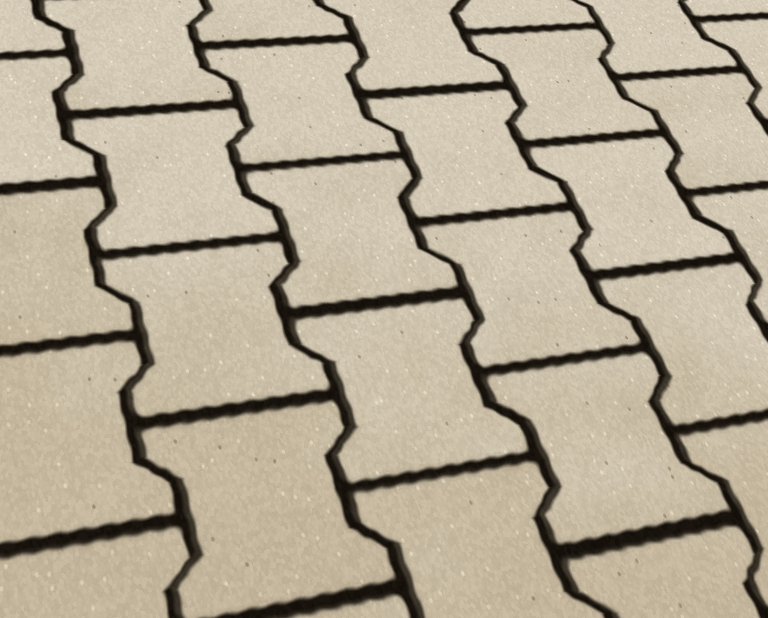
A Shadertoy shader for this pattern:

```glsl
// Interlocking bone-shaped concrete pavers seen in perspective.
// A homography maps the canvas to the paving plane, where staggered columns
// of blocks are distance functions; cellular noise gives the stone its grain.

float hash(vec2 p) {
    p = fract(p * vec2(0.1031, 0.1137));
    p += dot(p, p.yx + 33.33);
    return fract((p.x + p.y) * p.x * 91.7);
}

// Distance to the nearest scattered feature point, with its random value
vec2 cellular(vec2 p) {
    vec2 cell = floor(p);
    vec2 nearest = vec2(9.0, 0.0);
    for (int y = -1; y <= 1; y++)
    for (int x = -1; x <= 1; x++) {
        vec2 c = cell + vec2(x, y);
        vec2 feature = c + vec2(hash(c + 17.0), hash(c + 71.0));
        float d = length(feature - p);
        if (d < nearest.x) nearest = vec2(d, hash(c + 131.0));
    }
    return nearest;
}

float mottling(vec2 p) {
    float sum = 0.0, gain = 0.5;
    for (int i = 0; i < 4; i++) {
        sum += gain * sin(p.x + 1.7 * sin(p.y)) * sin(p.y * 1.2 + sin(p.x * 0.8));
        p = mat2(1.6, 1.2, -1.2, 1.6) * p + 2.3;
        gain *= 0.55;
    }
    return sum;
}

float smoothMax(float a, float b, float k) {
    float h = max(k - abs(a - b), 0.0) / k;
    return max(a, b) + h * h * k * 0.25;
}

// Signed distance to a block with wide ends and a narrow waist
float blockDistance(vec2 p) {
    p = abs(p);
    float flare = clamp((p.y - 0.25) / 0.065, -1.0, 1.0);
    float slanted = 1.0 - smoothstep(0.05, 0.09, abs(p.y - 0.25));
    float side = (p.x - 0.463 - 0.078 * flare) * mix(1.37, 0.85, slanted);
    return smoothMax(side, p.y - 0.466, 0.045);
}

// Distance to the closest block (x) and that block's identity (yz)
vec3 paving(vec2 p) {
    vec3 best = vec3(9.0, 0.0, 0.0);
    for (int i = 0; i < 2; i++) {
        float column = floor(p.x) + float(i);
        float row = p.y + 0.5 * mod(column, 2.0);
        vec2 id = vec2(column, floor(row));
        vec2 jitter = (vec2(hash(id + 40.0), hash(id + 60.0)) - 0.5) * 0.014;
        float d = blockDistance(vec2(p.x - column, fract(row) - 0.5) + jitter);
        if (d < best.x) best = vec3(d, id);
    }
    return best;
}

void mainImage(out vec4 fragColor, in vec2 fragCoord) {
    vec2 canvas = vec2(fragCoord.x, iResolution.y - fragCoord.y) / iResolution.y;

    // Perspective: columns are the across axis, the down axis and the origin
    mat3 planeToCanvas = mat3(0.2379, -0.0092, 0.037,
                              0.0350, 0.1736, -0.076,
                              0.1942, -0.0097, 1.0);
    vec3 projected = inverse(planeToCanvas) * vec3(canvas, 1.0);
    vec2 plane = projected.xy / projected.z;

    // Slightly ragged block edges
    vec2 ragged = plane + 0.004 * vec2(sin(plane.y * 43.0 + 3.0 * sin(plane.x * 19.0)),
                                       sin(plane.x * 51.0 + 2.0 * sin(plane.y * 27.0)));
    vec3 block = paving(ragged);
    float soft = 0.012 + 0.5 * fwidth(block.x);

    // Stone face: lighter with distance, mottled, grainy and lightly stained
    float tone = 0.88 - 0.8 * canvas.y + 0.1 * canvas.x;
    tone += 0.28 * mottling(plane * 3.0 + block.yz * 1.9) + 0.3 * (hash(block.yz + 9.0) - 0.5);
    vec3 stone = mix(vec3(0.765, 0.712, 0.61), vec3(0.835, 0.797, 0.72),
                     smoothstep(0.0, 1.0, tone));
    vec2 grain = cellular(plane * vec2(58.0, 42.0));
    stone += 0.05 * (grain.y - 0.5) - 0.025 * (grain.x - 0.45);
    vec2 fleck = cellular(plane * vec2(13.0, 10.0) + 5.0);
    float spot = 1.0 - smoothstep(0.06, 0.16, fleck.x);
    stone += spot * (0.09 * step(0.8, fleck.y) - 0.16 * step(fleck.y, 0.03));

    // Worn rim
    stone *= mix(0.93, 1.0, smoothstep(0.0, 0.035, -block.x));

    // Joint: black depth with the dim side wall of the block to its lower right
    float wall = paving(ragged + vec2(0.032, 0.014)).x;
    float lit = 1.0 - smoothstep(-0.018, 0.018, wall);
    float dirt = 0.5 + 0.5 * mottling(plane * 9.0);
    vec3 joint = mix(vec3(0.09, 0.07, 0.045), vec3(0.27, 0.245, 0.2), lit * (0.5 + 0.5 * dirt));
    joint += 0.03 * (grain.y - 0.5);

    vec3 color = mix(stone, joint, smoothstep(-soft, soft, block.x));
    fragColor = vec4(clamp(color, 0.0, 1.0), 1.0);
}
```
